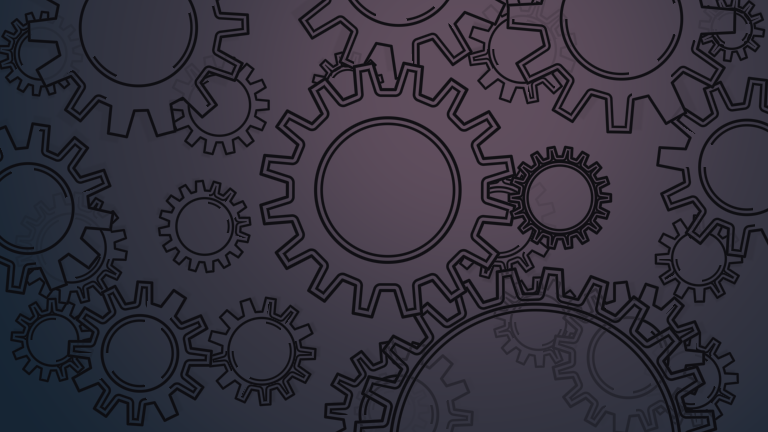
This background is drawn by a Shadertoy shader. Its source:

```glsl
// Draws overlapping outlined cogwheels on a dusky plum-to-navy gradient.
const float TAU = 6.28318;

struct Gear {
    vec2 centre;
    float radius, hub, teeth, turn;   // hub is a fraction of the radius
};

struct Pen {
    float halfWidth, gap, breaks;     // breaks is the share of missing inner strokes
};

float hash(float n) {
    n = fract(n * 0.1031);
    n *= n + 33.33;
    n *= n + n;
    return fract(n);
}

float segmentDistance(vec2 p, vec2 a, vec2 b) {
    vec2 pa = p - a, ba = b - a;
    return length(pa - ba * clamp(dot(pa, ba) / dot(ba, ba), 0.0, 1.0));
}

// Signed distance to a cog outline, folded into half a tooth.
float gearDistance(vec2 p, Gear g) {
    p -= g.centre;
    float halfPitch = 0.5 * TAU / g.teeth;
    float angle = atan(p.y, p.x) + g.turn;
    float folded = abs(mod(angle, 2.0 * halfPitch) - halfPitch);
    vec2 q = length(p) * vec2(cos(folded), sin(folded));

    float rootAngle = 0.36 * halfPitch, tipAngle = 0.62 * halfPitch;
    float rootRadius = g.radius * (1.0 - 3.4 / g.teeth);
    vec2 root = rootRadius * vec2(cos(rootAngle), sin(rootAngle));
    vec2 tip = g.radius * vec2(cos(tipAngle), sin(tipAngle));
    vec2 axis = vec2(cos(halfPitch), sin(halfPitch));
    vec2 crown = axis * dot(tip, axis);

    float d = min(segmentDistance(q, vec2(root.x, 0.0), root),
              min(segmentDistance(q, root, tip), segmentDistance(q, tip, crown)));
    vec2 flank = tip - root, fromRoot = q - root;
    bool inTooth = flank.x * fromRoot.y > flank.y * fromRoot.x
                && dot(q, axis) < dot(tip, axis);
    return (q.x < root.x || inTooth) ? -d : d;
}

float fillMask(float d, float blur) {
    return 1.0 - smoothstep(-blur, blur, d);
}

float stroke(float d, float halfWidth, float blur) {
    return fillMask(abs(d) - halfWidth, blur);
}

// Adds one cog: layer.x holds ink, layer.y holds faint shade.
void paintGear(inout vec2 layer, vec2 p, Gear g, Pen pen, float cover, float blur) {
    float d = gearDistance(p, g);
    float body = fillMask(d, blur);
    layer *= 1.0 - cover * body;

    // Displaced ghost silhouette behind the wheel.
    Gear ghost = g;
    ghost.centre += 0.1 * g.radius * vec2(cos(g.turn * 9.0), sin(g.turn * 9.0));
    float ghostMask = fillMask(gearDistance(p, ghost), blur * 2.0);
    layer.y = max(layer.y, ghostMask * (1.0 - body) * pen.breaks);

    // Double outline and double hub ring; inner strokes may be interrupted.
    vec2 q = p - g.centre;
    float arc = floor((atan(q.y, q.x) / TAU + 0.5) * 11.0);
    float kept = step(pen.breaks, hash(arc + g.turn * 57.0 + 3.0));
    float ring = length(q) - g.hub * g.radius;
    float outer = max(stroke(d, pen.halfWidth, blur), stroke(ring, pen.halfWidth, blur));
    float inner = max(stroke(d + pen.gap, pen.halfWidth * 0.85, blur),
                      stroke(ring + pen.gap, pen.halfWidth * 0.85, blur));
    layer.x = max(layer.x, max(outer, inner * kept));
}

vec3 backdrop(vec2 p, float aspect) {
    const vec3 plum = vec3(0.375, 0.305, 0.365);
    const vec3 slate = vec3(0.205, 0.205, 0.255);
    const vec3 navy = vec3(0.085, 0.145, 0.205);
    float d = length(p - vec2(0.61 * aspect, 0.80));
    vec3 colour = mix(plum, slate, smoothstep(0.12, 0.85, d));
    return mix(colour, navy, smoothstep(0.72, 1.32, d));
}

void mainImage(out vec4 fragColor, in vec2 fragCoord) {
    float aspect = iResolution.x / iResolution.y;
    vec2 p = fragCoord / iResolution.y;
    float blur = 0.8 / iResolution.y;
    vec2 layer = vec2(0.0);
    vec2 middle = vec2(0.505 * aspect, 0.56);

    // Small wheels on a jittered grid.
    for (float i = 0.0; i < 15.0; i++) {
        vec2 jitter = vec2(hash(i + 11.0), hash(i + 47.0)) - 0.5;
        vec2 cell = vec2(mod(i, 5.0), floor(i / 5.0)) + 0.5 + 0.7 * jitter;
        float size = hash(i + 83.0);
        Gear g = Gear(cell * vec2(aspect / 5.0, 1.0 / 3.0), mix(0.075, 0.14, size),
                      0.62, 12.0 + floor(5.0 * hash(i + 29.0)), hash(i + 5.0));
        paintGear(layer, p, g, Pen(0.0027, 0.010, 0.6), 0.4, blur);
    }

    // Medium wheels around an ellipse, larger towards the top.
    for (float i = 0.0; i < 8.0; i++) {
        float angle = TAU * (i + 0.3 * (hash(i + 61.0) - 0.5)) / 8.0;
        vec2 direction = vec2(cos(angle), sin(angle));
        float radius = 0.195 + 0.06 * direction.y + 0.04 * hash(i + 19.0);
        Gear g = Gear(middle + direction * vec2(0.47 * aspect, 0.52), radius,
                      0.53, 12.0 + floor(4.0 * hash(i + 71.0)), hash(i + 37.0));
        paintGear(layer, p, g, Pen(0.0033, 0.012, 0.35), 0.85, blur);
    }

    // Leading wheels: low wide rim, central cog and its pinion.
    Pen bold = Pen(0.0036, 0.014, 0.0);
    paintGear(layer, p, Gear(vec2(0.697 * aspect, -0.04), 0.42, 0.80, 24.0, 0.1), bold, 0.6, blur);
    paintGear(layer, p, Gear(middle, 0.296, 0.565, 16.0, 0.2), bold, 1.0, blur);
    paintGear(layer, p, Gear(vec2(0.729 * aspect, 0.542), 0.118, 0.71, 18.0, 0.0),
              Pen(0.0033, 0.009, 0.0), 0.9, blur);

    vec3 colour = backdrop(p, aspect) * (1.0 - 0.16 * layer.y);
    colour = mix(colour, vec3(0.045, 0.043, 0.058), 0.94 * layer.x);
    fragColor = vec4(colour, 1.0);
}
```
